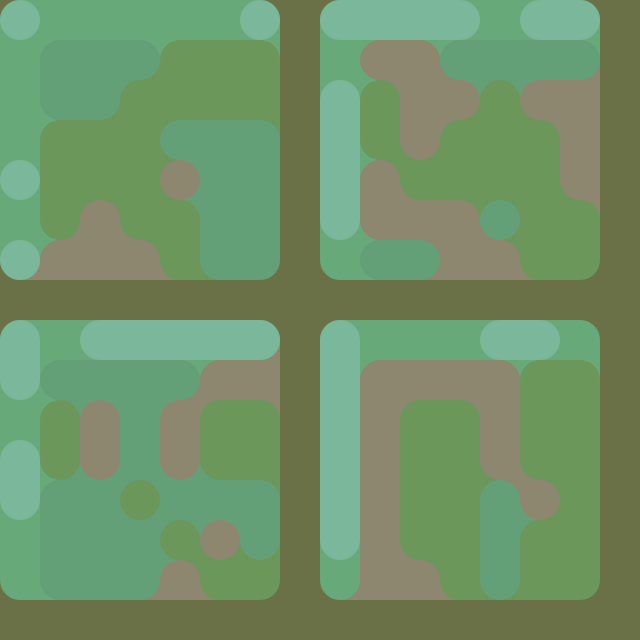
A WebGL 1 fragment shader for this pattern:

```glsl
precision highp float;

uniform vec2 u_resolution;

const float CELLS = 16.0;     // cells across the canvas
const float TILE = 8.0;       // cells per tile, one of them the gap
const float GAP = -1.0;
const float EARTH = 0.0;
const float RIM = 1.0;
const float GRASS = 2.0;
const float TEAL = 3.0;

float hash(vec2 p) {
  return fract(sin(dot(p, vec2(127.1, 311.7))) * 43758.5453);
}

float valueNoise(vec2 p) {
  vec2 i = floor(p);
  vec2 f = smoothstep(0.0, 1.0, fract(p));
  float top = mix(hash(i), hash(i + vec2(1.0, 0.0)), f.x);
  float bottom = mix(hash(i + vec2(0.0, 1.0)), hash(i + 1.0), f.x);
  return mix(top, bottom, f.y);
}

// Material of a cell: gap, rim along top and left, or a camouflage patch
float materialAt(vec2 cell) {
  vec2 local = mod(cell, TILE);
  if (max(local.x, local.y) > TILE - 1.5) return GAP;
  if (min(local.x, local.y) < 0.5) return RIM;
  if (valueNoise(cell * 0.55 + 17.3) > 0.57) return TEAL;
  float dryness = valueNoise(cell * 0.6 + 41.7) + 0.12 * abs(local.y - 3.7);
  return dryness > 0.68 ? EARTH : GRASS;
}

bool isHighlight(vec2 cell) {
  vec2 local = mod(cell, TILE);
  bool onRim = min(local.x, local.y) < 0.5 && max(local.x, local.y) < TILE - 1.5;
  bool atCorner = max(local.x, local.y) < 0.5;
  return onRim && (atCorner || hash(cell + 5.3) > 0.48);
}

// Material showing outside the rounded corner of a cell
float cornerMaterial(float self, float side, float upright, float diagonal) {
  if (self == side || self == upright) return self;
  if (side == GAP || upright == GAP) return min(self, max(side, upright));
  if (diagonal == self) return side == upright ? max(self, side) : self;
  if (diagonal == side || diagonal == upright) return diagonal;
  return min(side, upright);
}

vec3 materialColor(float material) {
  if (material < -0.5) return vec3(0.416, 0.443, 0.275);
  if (material < 0.5) return vec3(0.553, 0.529, 0.439);
  if (material < 1.5) return vec3(0.404, 0.663, 0.471);
  if (material < 2.5) return vec3(0.420, 0.592, 0.357);
  return vec3(0.388, 0.627, 0.471);
}

vec3 patternColor(vec2 p, float pixel) {
  vec2 cell = floor(p);
  vec2 q = fract(p) - 0.5;
  vec2 quadrant = step(0.0, q) * 2.0 - 1.0;
  vec2 sideCell = cell + vec2(quadrant.x, 0.0);
  vec2 uprightCell = cell + vec2(0.0, quadrant.y);
  float outside = smoothstep(-0.5 * pixel, 0.5 * pixel, length(q) - 0.5);

  // Patches with rounded corners
  float self = materialAt(cell);
  float corner = cornerMaterial(self, materialAt(sideCell),
    materialAt(uprightCell), materialAt(cell + quadrant));
  vec3 color = mix(materialColor(self), materialColor(corner), outside);

  // Pale capsules on the rim
  if (isHighlight(cell)) {
    bool rounded = !isHighlight(sideCell) && !isHighlight(uprightCell);
    color = mix(vec3(0.482, 0.718, 0.604), color, rounded ? outside : 0.0);
  }
  return color;
}

void main() {
  float pixel = CELLS / u_resolution.y;
  vec3 sum = vec3(0.0);

  // Four samples smooth the straight cell borders
  for (int i = 0; i < 4; i++) {
    float n = float(i);
    vec2 offset = vec2(mod(n, 2.0), floor(n * 0.5)) * 0.5 - 0.25;
    vec2 uv = (gl_FragCoord.xy + offset) / u_resolution;
    sum += patternColor(vec2(uv.x, 1.0 - uv.y) * CELLS, pixel);
  }
  gl_FragColor = vec4(sum * 0.25, 1.0);
}
```
